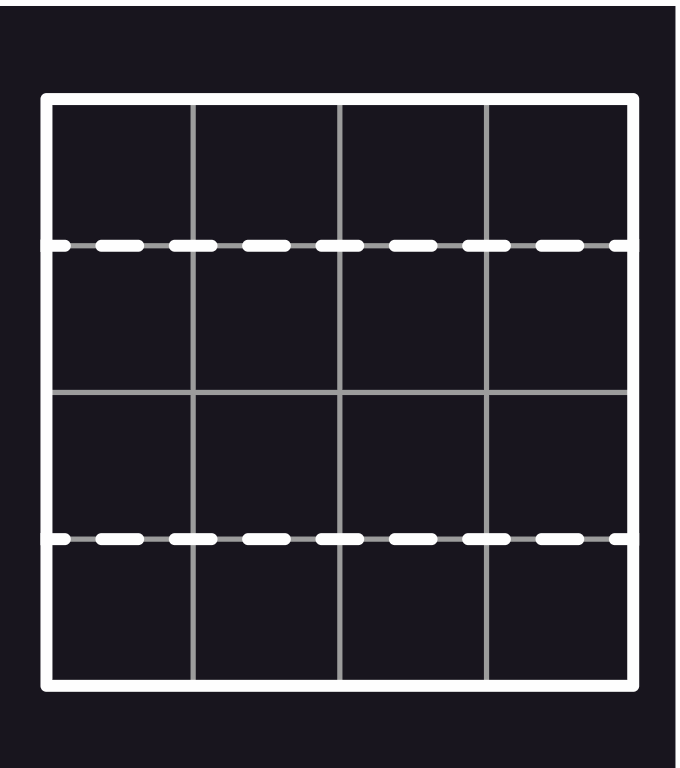
Write a WebGL 1 fragment shader that draws this pattern.

```glsl
precision highp float;
// Draws a white square frame on near-black, with a grey four-cell grid and two dashed rows.
uniform vec2 u_resolution;

// Signed distance to a box, negative inside
float boxDistance(vec2 p, vec2 halfSize) {
  vec2 d = abs(p) - halfSize;
  return length(max(d, 0.0)) + min(max(d.x, d.y), 0.0);
}

// Coverage of a shape, smoothed over one pixel
float cover(float distance) {
  return clamp(0.5 - distance * u_resolution.y, 0.0, 1.0);
}

void main() {
  vec2 uv = gl_FragCoord.xy / u_resolution.y;
  vec2 p = uv - vec2(0.4425, 0.489);
  float halfSide = 0.382;
  float cell = halfSide * 0.5;
  float strokeRadius = 0.0078;

  vec3 white = vec3(0.995);
  vec3 color = vec3(0.094, 0.082, 0.118);

  // Thin grey grid inside the frame
  vec2 toLine = abs(mod(p + cell * 0.5, cell) - cell * 0.5);
  float square = boxDistance(p, vec2(halfSide));
  float grid = max(min(toLine.x, toLine.y) - 0.0034, square);
  color = mix(color, vec3(0.61), cover(grid));

  // Two rows of round-capped dashes, repeated every half cell
  float dashX = mod(p.x + cell * 0.25, cell * 0.5) - cell * 0.25;
  float dash = boxDistance(vec2(dashX, abs(p.y) - cell), vec2(0.0239, 0.0)) - strokeRadius;
  dash = max(dash, abs(p.x) - halfSide - strokeRadius);
  color = mix(color, white, cover(dash));

  // Thick frame with rounded outer corners
  color = mix(color, white, cover(abs(square) - strokeRadius));

  // Pale margins along the top and right edges
  float aspect = u_resolution.x / u_resolution.y;
  float margin = min(0.9922 - uv.y, aspect - 0.0059 - uv.x);
  color = mix(color, white, cover(margin));

  gl_FragColor = vec4(color, 1.0);
}
```
